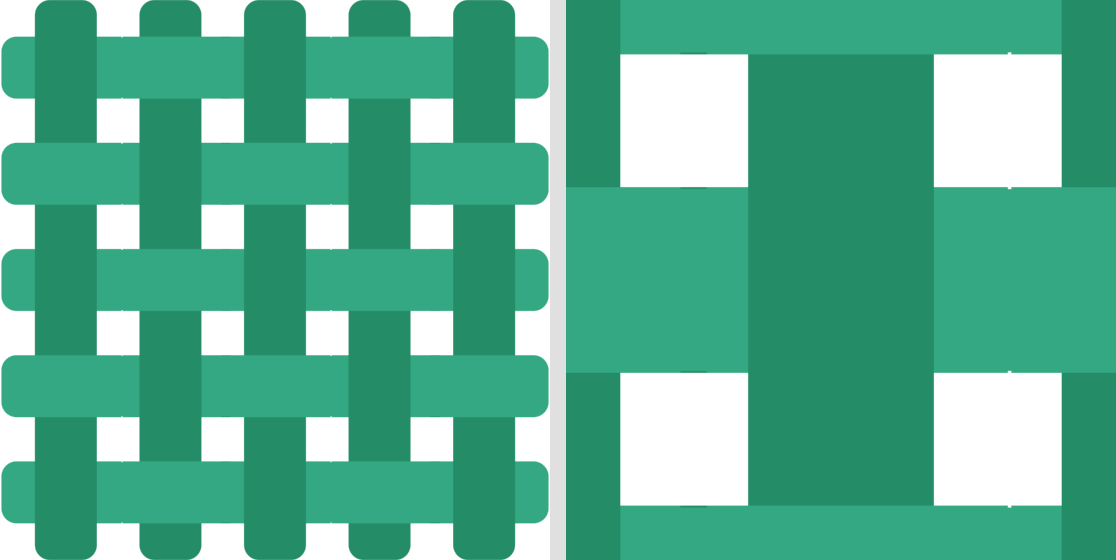
Left: the whole. Right: its middle third, enlarged.
Give the GLSL for this pattern, as a WebGL 1 fragment shader.

```glsl
precision highp float;
// Plain weave of five upright and five level straps with rounded ends on white.
// Each strap is a rounded-box distance repeated by a clamped pitch; the parity of
// the crossing decides which strap is on top. Level straps have tiny edge nicks.

uniform vec2 u_resolution;

// Lengths are fractions of the canvas height.
#define PITCH vec2(0.1867, 0.1896)
#define LAST_STRAP 2.0
#define HALF_WIDTH 0.0553
#define HALF_LENGTH vec2(0.4885, 0.5)
#define CORNER_RADIUS 0.027
#define UPRIGHT_COLOR vec3(0.14, 0.55, 0.40)
#define LEVEL_COLOR vec3(0.20, 0.66, 0.51)
#define PAPER_COLOR vec3(1.0)
#define DASH_HALF_SIZE vec2(0.0078, 0.0011)
#define NOTCH_HALF_SIZE vec2(0.0010, 0.0012)
#define NICK_SHIFT 0.007
#define EDGE_PIXELS 1.3

float roundedBox(vec2 p, vec2 halfSize, float radius) {
  vec2 q = abs(p) - halfSize + radius;
  return length(max(q, 0.0)) + min(max(q.x, q.y), 0.0) - radius;
}

float coverage(float dist) {
  return clamp(0.5 - dist * u_resolution.y / EDGE_PIXELS, 0.0, 1.0);
}

// Level strap colour, with dashes and notches alternating between the gaps.
vec3 nickedLevelColor(vec2 p, float localY) {
  float gap = floor(p.x / PITCH.x);
  float isDash = mod(gap, 2.0);
  float inside = step(abs(p.x), LAST_STRAP * PITCH.x);
  float shift = mix(NICK_SHIFT, NICK_SHIFT * 0.8, isDash);
  vec2 q = vec2(p.x - (gap + 0.5) * PITCH.x - shift, abs(localY) - HALF_WIDTH);
  vec2 size = mix(NOTCH_HALF_SIZE, DASH_HALF_SIZE, isDash);
  vec3 nickColor = mix(PAPER_COLOR, UPRIGHT_COLOR, isDash);
  return mix(LEVEL_COLOR, nickColor, inside * coverage(roundedBox(q, size, 0.0)));
}

void main() {
  vec2 p = (gl_FragCoord.xy - 0.5 * u_resolution) / u_resolution.y;

  // Nearest strap in each direction
  vec2 strap = clamp(floor(p / PITCH + 0.5), -LAST_STRAP, LAST_STRAP);
  vec2 local = p - strap * PITCH;
  float upright = coverage(roundedBox(vec2(local.x, p.y),
                           vec2(HALF_WIDTH, HALF_LENGTH.y), CORNER_RADIUS));
  float level = coverage(roundedBox(vec2(p.x, local.y),
                         vec2(HALF_LENGTH.x, HALF_WIDTH), CORNER_RADIUS));

  // Over and under
  vec3 levelColor = nickedLevelColor(p, local.y);
  vec3 uprightOnTop = mix(mix(PAPER_COLOR, levelColor, level), UPRIGHT_COLOR, upright);
  vec3 levelOnTop = mix(mix(PAPER_COLOR, UPRIGHT_COLOR, upright), levelColor, level);
  float parity = mod(strap.x + strap.y, 2.0);
  gl_FragColor = vec4(mix(uprightOnTop, levelOnTop, step(0.5, parity)), 1.0);
}
```
